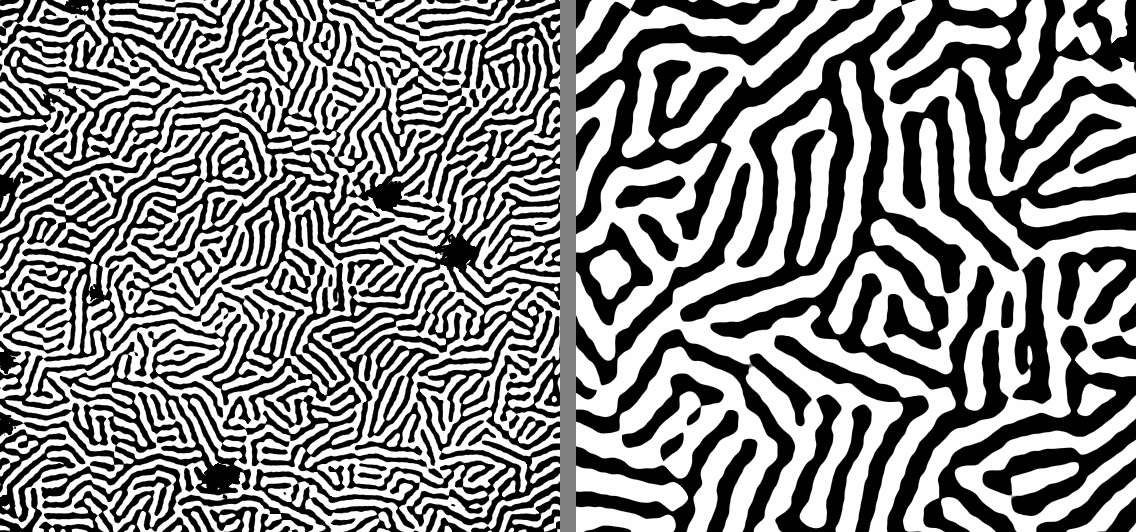
Left: the whole. Right: its middle third, enlarged.
Give the GLSL for this pattern, as a Shadertoy shader.

```glsl
const float TAU = 6.2831853;

struct Wave { vec2 center; vec2 freq; float phase; };

vec2 hash2(vec2 p) {
    vec3 a = fract(p.xyx * vec3(0.1031, 0.1030, 0.0973));
    a += dot(a, a.yzx + 33.33);
    return fract((a.xx + a.yz) * a.zy);
}

float gradDot(vec2 corner, vec2 p) {
    float angle = TAU * hash2(corner + 19.0).x;
    return dot(vec2(cos(angle), sin(angle)), p - corner);
}

float gradientNoise(vec2 p) {
    vec2 i = floor(p), f = p - i;
    vec2 u = f * f * f * (f * (f * 6.0 - 15.0) + 10.0);
    return mix(mix(gradDot(i, p), gradDot(i + vec2(1, 0), p), u.x),
               mix(gradDot(i + vec2(0, 1), p), gradDot(i + vec2(1, 1), p), u.x), u.y);
}

// Stripe direction: flat at the left, upright in the middle, rising at the right
float stripeAngle(vec2 uv) {
    float upright = exp(-pow((uv.x - 0.56) / 0.1, 2.0));
    return mix(0.1, 0.7, uv.x) + 1.2 * upright + 2.2 * gradientNoise(uv * 6.0 + 8.3);
}

// One short wave train per grid cell
Wave cellWave(vec2 cell, float cells) {
    vec2 h = hash2(cell);
    vec2 center = cell + 0.5 + 0.5 * (hash2(cell + 57.0) - 0.5);
    float normal = stripeAngle(center / cells) + 0.25 * TAU + 2.1 * (h.x - 0.5);
    return Wave(center, TAU * 1.95 * vec2(cos(normal), sin(normal)), TAU * h.y);
}

vec2 phasor(Wave w, vec2 p) {
    float a = dot(w.freq, p - w.center) + w.phase;
    return vec2(cos(a), sin(a));
}

// Blend of wave trains whose phases are first aligned with their neighbours
vec2 labyrinth(vec2 p, float cells) {
    Wave waves[25];
    vec2 base = floor(p) - 2.0;
    for (int i = 0; i < 25; i++)
        waves[i] = cellWave(base + vec2(i % 5, i / 5), cells);

    vec2 total = vec2(0.0);
    for (int y = 1; y < 4; y++)
    for (int x = 1; x < 4; x++) {
        Wave w = waves[y * 5 + x];
        vec2 aligned = vec2(0.0);
        for (int j = -1; j < 2; j++)
        for (int i = -1; i < 2; i++) {
            Wave n = waves[(y + j) * 5 + x + i];
            vec2 gap = w.center - n.center;
            aligned += exp(-dot(gap, gap)) * phasor(n, w.center);
        }
        w.phase = atan(aligned.y, aligned.x + 1e-6);
        vec2 d = p - w.center;
        total += pow(max(0.0, 1.0 - dot(d, d) / 1.5625), 3.0) * phasor(w, p);
    }
    return total;
}

// Distance to the nearest of a few ragged dark blots, most of them at the left
float blots(vec2 uv, float aspect) {
    float d = 1.0;
    for (int i = 0; i < 11; i++) {
        vec2 h = hash2(vec2(i, 7));
        vec2 center = vec2(pow(h.x, 4.0) * aspect, (float(i) + h.y) / 11.0);
        d = min(d, length((uv - center) * vec2(0.85, 1.0)) - mix(0.004, 0.03, hash2(vec2(i, 31)).x));
    }
    return d + 0.022 * gradientNoise(uv * 40.0) + 0.012 * gradientNoise(uv * 130.0);
}

void mainImage(out vec4 fragColor, in vec2 fragCoord) {
    vec2 uv = fragCoord / iResolution.y;
    float aspect = iResolution.x / iResolution.y;
    float cells = 24.0;

    // Triangle wave across the stripes; weak spots fade so that line ends stay round
    vec2 z = labyrinth(uv * cells, cells);
    float stripe = asin(clamp(z.x / sqrt(dot(z, z) + 0.012), -1.0, 1.0));

    // Rough edges, and lines that thicken slowly here and there and at the corners
    stripe += 0.13 + 0.35 * gradientNoise(uv * 140.0) + 0.35 * gradientNoise(uv * 4.0);
    stripe -= 0.45 * smoothstep(0.5, 0.8, length(uv - 0.5 * vec2(aspect, 1.0)));

    // Edge distance in pixels, from the local slope
    float slope = length(vec2(dFdx(stripe), dFdy(stripe)));
    float usualSlope = TAU * 1.95 * cells / iResolution.y;
    float edge = stripe / max(slope, 0.4 * usualSlope);

    float blotEdge = blots(uv, aspect) * iResolution.y;
    float light = clamp(0.5 + 0.9 * min(edge, blotEdge), 0.0, 1.0);
    fragColor = vec4(vec3(mix(0.005, 0.995, light)), 1.0);
}
```
